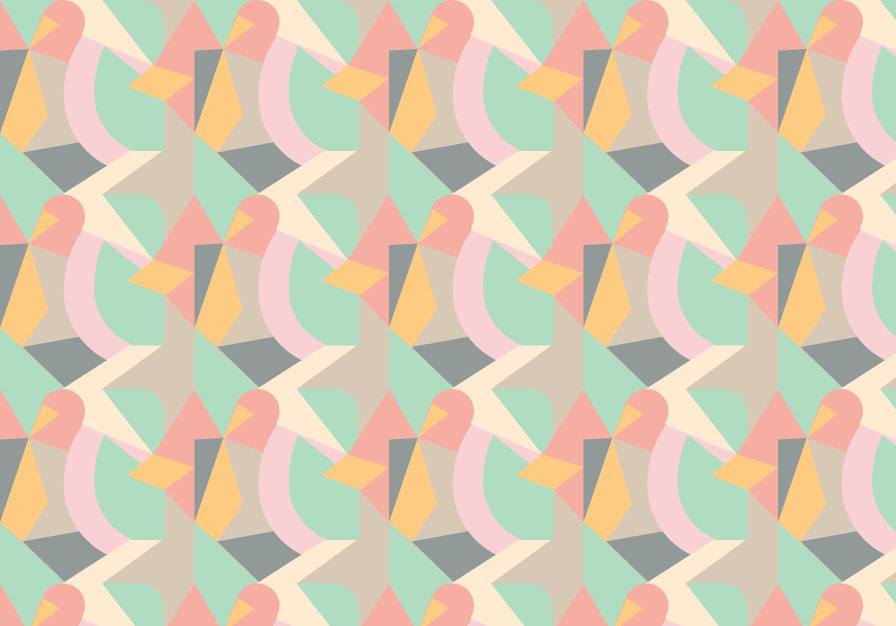
Give the GLSL for this pattern, as a WebGL 1 fragment shader.

```glsl
precision highp float;
// Draws a repeating mosaic of pastel cut-paper shapes: kites, wedges and a curved band.

uniform vec2 u_resolution;

#define TILES_ACROSS 4.607
#define SAMPLES 4
#define TAUPE vec3(0.849, 0.784, 0.712)
#define GREEN vec3(0.690, 0.863, 0.757)
#define CORAL vec3(0.968, 0.682, 0.635)
#define PINK vec3(0.978, 0.820, 0.832)
#define CREAM vec3(0.995, 0.922, 0.825)
#define YELLOW vec3(0.996, 0.798, 0.510)
#define GREY vec3(0.568, 0.604, 0.596)

// Positive on one side of the line from a to b, which is clockwise with y down.
float side(vec2 p, vec2 a, vec2 b) {
    vec2 e = b - a;
    vec2 d = p - a;
    return e.x * d.y - e.y * d.x;
}

// Convex quad in either winding order.
bool inQuad(vec2 p, vec2 a, vec2 b, vec2 c, vec2 d) {
    vec4 s = vec4(side(p, a, b), side(p, b, c), side(p, c, d), side(p, d, a));
    return all(greaterThanEqual(s, vec4(0.0))) || all(lessThanEqual(s, vec4(0.0)));
}

bool inTriangle(vec2 p, vec2 a, vec2 b, vec2 c) {
    return inQuad(p, a, b, c, c);
}

// Circle whose upper half is stretched upwards.
bool inEgg(vec2 p, vec2 center, float radius, float topScale) {
    vec2 q = p - center;
    if (q.y < 0.0) q.y *= topScale;
    return length(q) < radius;
}

// One tile, 100 units on a side, y pointing down; later shapes cover earlier ones.
vec3 tileColor(vec2 p) {
    vec2 knot = vec2(14.8, 25.2);     // where beak, kite and wedges meet
    vec2 kiteLeft = vec2(0.0, 68.5);
    vec2 kiteFoot = vec2(11.6, 78.4);
    vec2 bandTop = vec2(42.4, 18.4);
    vec2 diamondTop = vec2(78.8, 33.6);
    vec2 diamondFoot = vec2(84.8, 52.0);
    vec2 starLeft = vec2(52.5, 100.0);
    vec2 starTop = vec2(83.5, 77.6);
    vec3 color = TAUPE;

    // Green wedges on the left
    if (inTriangle(p, kiteLeft, vec2(34.0, 100.0), vec2(0.0, 100.0)) ||
        inTriangle(p, vec2(0.0), vec2(34.0, 0.0), knot)) color = GREEN;

    // Grey foot
    if (inQuad(p, kiteFoot, vec2(45.0, 72.4), vec2(58.0, 84.0), vec2(33.2, 99.2))) color = GREY;

    // Upper cream wedge and green leaf with one rounded corner
    if (inQuad(p, vec2(32.0, 0.0), vec2(52.5, 0.0), diamondTop, bandTop)) color = CREAM;
    vec2 corner = max(vec2(p.x - 71.9, 12.3 - p.y), 0.0);
    if (inQuad(p, vec2(52.5, 0.0), vec2(84.2, 0.0), vec2(84.2, 25.0), diamondTop) &&
        length(corner) < 12.3) color = GREEN;

    // Rounded coral hood with its neck
    if (distance(p, vec2(32.4, 11.3)) < 11.3 ||
        inQuad(p, vec2(21.5, 8.0), knot, vec2(38.0, 33.4), vec2(43.7, 12.0))) color = CORAL;

    // Pink band around the green core
    if (side(p, bandTop, diamondTop) > 0.0 && p.x < 84.6 &&
        inEgg(p, vec2(73.0, 49.2), 40.2, 0.85)) {
        bool core = inEgg(p, vec2(80.2, 48.0), 31.8, 0.716) &&
                    side(p, vec2(53.6, 23.6), vec2(72.8, 38.8)) > 0.0;
        color = core ? GREEN : PINK;
    }

    // Lower cream strip and the taupe star arm beside it
    if (inQuad(p, starLeft, starTop, vec2(100.0, 77.6), vec2(100.0))) color = TAUPE;
    if (inQuad(p, vec2(32.0, 100.0), vec2(66.8, 77.6), starTop, starLeft)) color = CREAM;

    // Coral wedges meeting at the tile corner
    if (inTriangle(p, vec2(0.0), knot, vec2(0.0, 26.0)) ||
        inQuad(p, vec2(100.0, 0.0), vec2(100.0, 68.5), diamondFoot, diamondTop)) color = CORAL;

    // Grey sliver, then the yellow kite, beak and diamond
    if (inTriangle(p, vec2(0.0, 26.0), knot, kiteLeft)) color = GREY;
    if (inQuad(p, knot, vec2(24.8, 59.0), kiteFoot, kiteLeft) ||
        inTriangle(p, vec2(22.4, 7.6), vec2(30.8, 12.8), knot) ||
        inQuad(p, vec2(65.2, 44.4), diamondTop, vec2(100.0, 40.3), diamondFoot)) color = YELLOW;

    return color;
}

void main() {
    // Average a grid of samples inside each pixel, so that tile seams are smooth too.
    vec3 sum = vec3(0.0);
    float n = float(SAMPLES);
    for (int j = 0; j < SAMPLES; j++) {
        for (int i = 0; i < SAMPLES; i++) {
            vec2 offset = (vec2(float(i), float(j)) + 0.5) / n - 0.5;
            vec2 pos = gl_FragCoord.xy + offset;
            pos.y = u_resolution.y - pos.y;
            sum += tileColor(fract(pos / u_resolution.x * TILES_ACROSS) * 100.0);
        }
    }
    gl_FragColor = vec4(sum / (n * n), 1.0);
}
```
